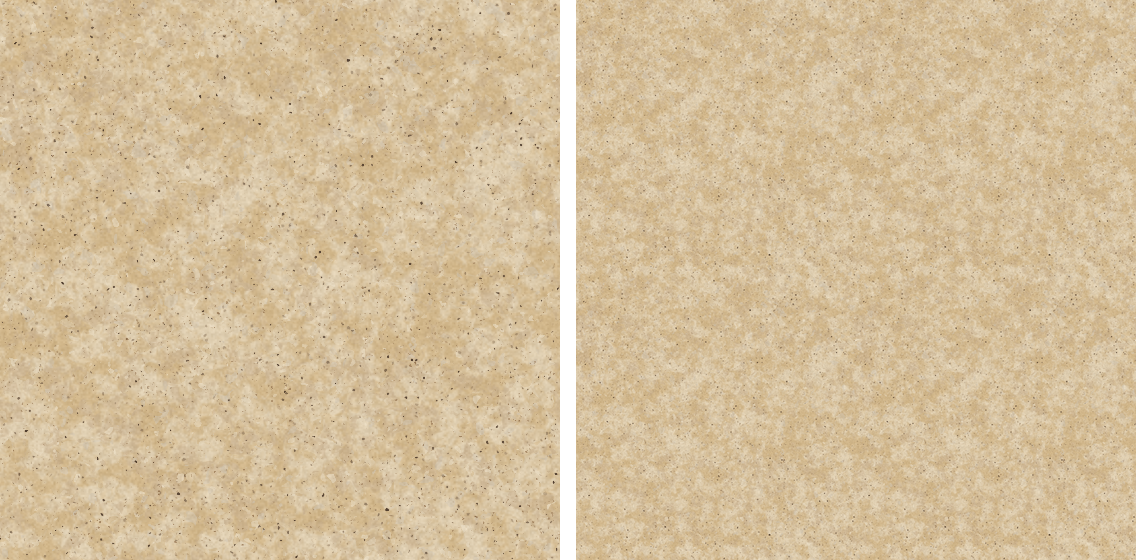
Left, the tile; right, the same tile 2 across and 2 down.
Write a three.js fragment shader that draws this texture.

```glsl
varying vec2 vUv;

vec4 hash4(vec2 cell, float seed) {
  vec4 h = fract(vec4(cell.xyx, seed + 1.0) * vec4(0.1031, 0.1030, 0.0973, 0.1099));
  h += dot(h, h.wzxy + 33.33);
  return fract((h.xxyz + h.yzzw) * h.zywx);
}

// Value noise that wraps after n cells
float noise(vec2 uv, float n, float seed) {
  vec2 p = uv * n;
  vec2 i = floor(p);
  vec2 f = fract(p);
  f = f * f * (3.0 - 2.0 * f);
  float a = hash4(mod(i, n), seed).x;
  float b = hash4(mod(i + vec2(1.0, 0.0), n), seed).x;
  float c = hash4(mod(i + vec2(0.0, 1.0), n), seed).x;
  float d = hash4(mod(i + 1.0, n), seed).x;
  return mix(mix(a, b, f.x), mix(c, d, f.x), f.y);
}

float fbm(vec2 uv, float n, float seed) {
  float sum = 0.0;
  float total = 0.0;
  float weight = 1.0;
  for (int k = 0; k < 4; k++) {
    sum += weight * noise(uv, n, seed + float(k));
    total += weight;
    weight *= 0.8;
    n *= 2.0;
  }
  return sum / total;
}

// Scattered ragged grains: x = coverage, y = random tone of the grain
vec2 grains(vec2 uv, float n, float share, vec2 radii, float ragged, float seed) {
  vec2 p = uv * n;
  vec2 cell = floor(p);
  float wobble = (noise(uv, n * 4.0, seed + 7.0) - 0.5) * ragged;
  float soft = 0.0008 * n;
  vec2 result = vec2(0.0);
  for (int y = -1; y <= 1; y++) {
    for (int x = -1; x <= 1; x++) {
      vec2 id = cell + vec2(float(x), float(y));
      vec4 place = hash4(mod(id, n), seed);
      vec4 look = hash4(mod(id, n), seed + 3.0);
      vec2 d = p - id - 0.1 - 0.8 * place.xy;
      float angle = place.z * 6.2832;
      float c = cos(angle);
      float s = sin(angle);
      d = mat2(c, -s, s, c) * d * vec2(1.0, 1.0 + look.y);
      float edge = length(d) + wobble - mix(radii.x, radii.y, place.w * place.w);
      float cover = (1.0 - smoothstep(-soft, soft, edge)) * step(look.x, share);
      if (cover > result.x) result = vec2(cover, look.z);
    }
  }
  return result;
}

void main() {
  vec2 uv = vUv;
  vec2 warp = vec2(noise(uv, 72.0, 1.0), noise(uv, 72.0, 2.0)) - 0.5;
  vec2 bent = uv + 0.01 * warp;

  vec3 ochre = vec3(0.815, 0.71, 0.535);
  vec3 cream = vec3(0.875, 0.81, 0.695);
  vec3 tan_ = vec3(0.785, 0.69, 0.56);
  vec3 grey = vec3(0.82, 0.775, 0.70);
  vec3 ivory = vec3(0.91, 0.86, 0.765);
  vec3 brown = vec3(0.58, 0.45, 0.31);
  vec3 pitDark = vec3(0.25, 0.18, 0.13);

  // Mottled stone, fine patches over a faint broad drift
  float mottle = fbm(bent, 26.0, 11.0) + 0.12 * (noise(uv, 9.0, 17.0) - 0.5);
  vec3 color = mix(ochre, cream, smoothstep(0.27, 0.73, mottle));
  float dusky = smoothstep(0.52, 0.68, fbm(bent, 30.0, 23.0));
  color = mix(color, tan_, 0.55 * dusky);

  // Soft clasts, then crisper small flakes
  vec2 clast = grains(bent, 36.0, 0.5, vec2(0.15, 0.5), 0.35, 31.0);
  vec3 clastColor = clast.y < 0.5 ? ochre : (clast.y < 0.75 ? cream : grey);
  color = mix(color, clastColor, 0.5 * clast.x);
  vec2 flake = grains(bent, 64.0, 0.42, vec2(0.1, 0.46), 0.35, 47.0);
  vec3 flakeColor = flake.y < 0.35 ? tan_ : (flake.y < 0.55 ? grey : ivory);
  color = mix(color, flakeColor, flake.x * (0.25 + 0.4 * fract(flake.y * 7.0)));

  // Fine grain
  color += 0.04 * (noise(uv, 144.0, 61.0) - 0.5);
  color += 0.06 * (noise(uv, 288.0, 62.0) - 0.5) * vec3(0.9, 1.0, 1.15);

  // Brown specks gather in clusters
  float gather = smoothstep(0.3, 0.7, fbm(uv, 14.0, 79.0));
  vec2 speck = grains(uv, 160.0, 0.26, vec2(0.1, 0.36), 0.3, 71.0);
  color = mix(color, brown, speck.x * speck.y * (0.25 + 0.6 * gather + 0.15 * dusky));

  // Dark pits with a faint stained rim
  vec2 stain = grains(uv, 96.0, 0.24, vec2(0.16, 0.38), 0.25, 83.0);
  vec2 pit = grains(uv, 96.0, 0.24, vec2(0.04, 0.25), 0.25, 83.0);
  color = mix(color, brown, 0.16 * stain.x);
  color = mix(color, pitDark, pit.x * (0.15 + 0.75 * pit.y * pit.y));

  gl_FragColor = vec4(color, 1.0);
}
```
